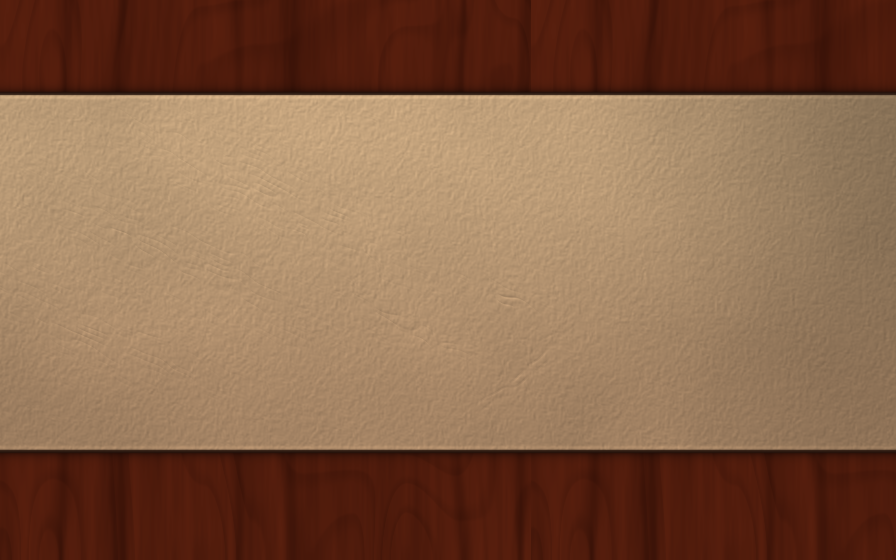
Reproduce this background procedurally as a Shadertoy shader.

```glsl
// A wide panel of tan leather laid across dark red, vertically grained wood.
// Leather is a lit height field of pebble noise and oriented creases;
// wood is stretched noise with tapering dark streaks, repeated sideways.

float hash(vec2 p) {
    vec3 q = fract(vec3(p.xyx) * 0.1031);
    q += dot(q, q.yzx + 33.33);
    return fract((q.x + q.y) * q.z);
}

float noise(vec2 p) {
    vec2 i = floor(p), f = fract(p);
    f = f * f * (3.0 - 2.0 * f);
    return mix(mix(hash(i), hash(i + vec2(1, 0)), f.x),
               mix(hash(i + vec2(0, 1)), hash(i + vec2(1, 1)), f.x), f.y);
}

float fbm(vec2 p) {
    float sum = 0.0, amp = 0.5;
    for (int i = 0; i < 4; i++) {
        sum += amp * noise(p);
        p = mat2(1.6, 1.2, -1.2, 1.6) * p + 17.3;
        amp *= 0.5;
    }
    return sum;
}

// Wrinkles running along axis, fading away from the centre
float crease(vec2 p, vec2 centre, vec2 axis, float width) {
    float len = length(axis);
    vec2 dir = axis / len, d = p - centre;
    vec2 q = vec2(dot(d, dir), dot(d, vec2(-dir.y, dir.x)));
    float mask = exp(-pow(q.x / len, 2.0) - pow(q.y / width, 2.0));
    q.y += 0.014 * (noise(p * 28.0) - 0.5);
    float ridge = 1.0 - abs(2.0 * noise(q * vec2(22, 95) + centre * 40.0) - 1.0);
    return mask * ridge * ridge;
}

float leatherHeight(vec2 p) {
    vec2 warped = p + 0.006 * vec2(noise(p * 45.0), noise(p * 45.0 + 9.0));
    float h = 0.55 * noise(warped * vec2(170, 130)) + 0.3 * noise(warped * 260.0 + 5.0);
    h -= 1.1 * crease(p, vec2(0.89, 0.477), vec2(0.065, -0.036), 0.016);
    h -= 1.0 * crease(p, vec2(0.73, 0.417), vec2(0.085, -0.040), 0.018);
    h -= 0.7 * crease(p, vec2(0.94, 0.350), vec2(0.075, 0.062), 0.025);
    // Broad, soft folds on the left
    for (int i = 0; i < 3; i++) {
        float k = float(i);
        h -= 0.55 * crease(p, vec2(0.12 + 0.18 * k, 0.44 + 0.11 * k),
                           vec2(0.25, -0.13), 0.07);
    }
    return h;
}

vec3 leather(vec2 p) {
    float rise = smoothstep(0.19, 0.78, p.y);
    vec3 col = mix(vec3(0.625, 0.500, 0.380), vec3(0.725, 0.603, 0.460), rise);
    // Broad light on the upper left, falloff towards the right edge
    col *= 1.0 + 0.05 * exp(-dot(p - vec2(0.55, 0.72), p - vec2(0.55, 0.72)) * 6.0);
    col *= 1.0 - smoothstep(1.05, 1.65, p.x) * mix(0.13, 0.27, rise);
    col *= 1.0 - 0.05 * smoothstep(0.2, 0.0, p.x) * (1.0 - rise);
    col *= 0.94 + 0.12 * fbm(p * 5.0);
    // Relief lit from the upper left
    float relief = leatherHeight(p) - leatherHeight(p + vec2(-0.0025, 0.003));
    return col * (1.0 + 0.17 * clamp(relief, -1.0, 1.0));
}

vec3 wood(vec2 p) {
    float x = mod(p.x, 0.948);
    float sway = x + 0.018 * (noise(vec2(x * 13.0, p.y * 5.0)) - 0.5);
    float broad = noise(vec2(sway * 24.0, p.y * 2.0));
    float fibre = noise(vec2(sway * 95.0, p.y * 4.0 + 3.0));
    float pores = noise(vec2(x * 230.0, p.y * 18.0));
    float tone = 0.72 + 0.25 * broad + 0.20 * fibre + 0.10 * pores;
    // Contour lines of a stretched field give the arched grain
    float rings = fract(5.0 * noise(vec2(sway * 11.0, p.y * 3.5 + 8.0)));
    tone -= 0.14 * smoothstep(0.6, 0.9, rings) * smoothstep(1.0, 0.92, rings);
    // Dark streaks that swell and taper
    float streaks[6] = float[6](0.115, 0.215, 0.427, 0.520, 0.823, 0.937);
    for (int i = 0; i < 6; i++) {
        float w = 0.005 + 0.012 * noise(vec2(p.y * 8.0, float(i) * 7.0));
        tone -= 0.32 * exp(-pow((sway - streaks[i]) / w, 2.0));
    }
    return mix(vec3(0.14, 0.035, 0.010), vec3(0.315, 0.108, 0.047),
               clamp(tone, 0.0, 1.25));
}

void mainImage(out vec4 fragColor, in vec2 fragCoord) {
    vec2 p = fragCoord / iResolution.y;
    p.x += 0.8 - 0.5 * iResolution.x / iResolution.y;
    float pixel = 1.0 / iResolution.y;

    // Signed distance to the panel: negative inside
    float d = max(0.194 - p.y, p.y - 0.833);
    vec3 col = wood(p) * (1.0 - 0.65 * exp(-max(d, 0.0) / 0.007));
    vec3 panel = leather(p);
    panel *= 1.0 + 0.10 * exp(-pow((d + 0.007) / 0.003, 2.0));
    col = mix(col, panel, smoothstep(pixel, -pixel, d));

    // Dark stitched-down rim
    float rim = 1.0 - smoothstep(0.0015, 0.0015 + 1.5 * pixel, abs(d));
    col = mix(col, vec3(0.15, 0.08, 0.05), 0.85 * rim);
    fragColor = vec4(col, 1.0);
}
```
